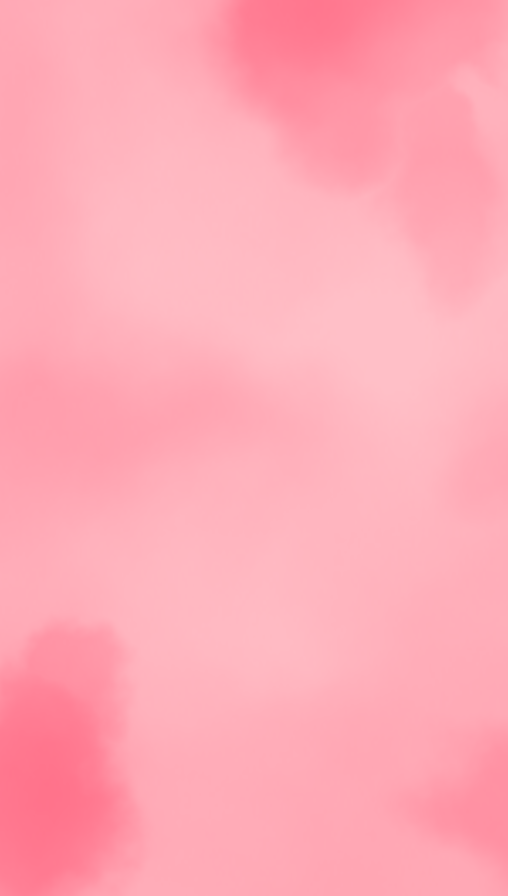
A WebGL 1 fragment shader for this background:

```glsl
precision highp float;
// Soft pink watercolor clouds with darker billows in the corners.

uniform vec2 u_resolution;

const vec3 PALE_PINK = vec3(1.0, 0.75, 0.78);
const vec3 DEEP_PINK = vec3(1.0, 0.43, 0.53);

float hash(vec2 cell) {
  return fract(sin(dot(cell, vec2(127.1, 311.7))) * 43758.5453);
}

float valueNoise(vec2 p) {
  vec2 cell = floor(p);
  vec2 f = fract(p);
  f = f * f * f * (f * (f * 6.0 - 15.0) + 10.0);
  float low = mix(hash(cell), hash(cell + vec2(1.0, 0.0)), f.x);
  float high = mix(hash(cell + vec2(0.0, 1.0)), hash(cell + 1.0), f.x);
  return mix(low, high, f.y);
}

// Fractal noise centered on zero
float fbm(vec2 p) {
  float sum = 0.0;
  float amplitude = 0.5;
  for (int i = 0; i < 5; i++) {
    sum += amplitude * (valueNoise(p) - 0.5);
    p = mat2(1.6, 1.2, -1.2, 1.6) * p + 17.3;
    amplitude *= 0.48;
  }
  return sum;
}

vec2 warp(vec2 p, float scale, float amount) {
  return p + amount * vec2(fbm(p * scale), fbm(p * scale + 41.7));
}

// Elliptical puff: half strength at its radius, softness 1 fades to the center
float puff(vec2 p, vec2 center, vec2 radius, float softness) {
  float d = length((p - center) / radius);
  return 1.0 - smoothstep(1.0 - softness, 1.0 + softness, d);
}

// Broad washes of tone behind the billows
float washes(vec2 p) {
  float tone = mix(0.27, 0.21, smoothstep(0.1, 0.8, p.y));
  tone += 0.17 * puff(p, vec2(0.12, 0.89), vec2(0.42, 0.17), 0.8);
  tone += 0.13 * puff(p, vec2(0.0, 1.45), vec2(0.10, 0.35), 1.0);
  tone += 0.13 * puff(p, vec2(1.03, 0.87), vec2(0.08, 0.09), 0.9);
  tone -= 0.15 * puff(p, vec2(0.46, 1.22), vec2(0.38, 0.26), 0.8);
  tone -= 0.15 * puff(p, vec2(0.44, 0.55), vec2(0.27, 0.20), 0.8);
  tone -= 0.13 * puff(p, vec2(0.85, 1.00), vec2(0.20, 0.28), 0.9);
  return tone;
}

// Darker billows with firmer, curling edges
float billows(vec2 p) {
  float top = 0.27 * puff(p, vec2(0.70, 1.77), vec2(0.29, 0.31), 0.25);
  top = max(top, 0.20 * puff(p, vec2(0.85, 1.39), vec2(0.14, 0.16), 0.4));
  top *= 1.0 - 0.9 * puff(p, vec2(0.97, 1.55), vec2(0.10, 0.06), 0.35);
  float left = 0.38 * puff(p, vec2(0.04, 0.18), vec2(0.20, 0.23), 0.28);
  left = max(left, 0.27 * puff(p, vec2(0.13, 0.40), vec2(0.13, 0.11), 0.3));
  float right = 0.29 * puff(p, vec2(1.02, 0.18), vec2(0.17, 0.14), 0.6);
  return top + left + right;
}

// Saturated hearts of the billows
float cores(vec2 p) {
  return 0.40 * puff(p, vec2(0.59, 1.79), vec2(0.19, 0.16), 1.0)
       + 0.29 * puff(p, vec2(0.03, 0.17), vec2(0.15, 0.18), 1.0);
}

void main() {
  vec2 p = gl_FragCoord.xy / u_resolution.x;
  vec2 drifting = warp(p, 2.6, 0.35);
  vec2 curling = warp(p, 5.0, 0.26);

  float tone = washes(drifting) + billows(curling) + cores(drifting);
  tone += 0.13 * fbm(drifting * vec2(3.0, 3.6) + 8.0);

  // Faint paper grain
  tone += 0.012 * (valueNoise(p * vec2(150.0, 90.0)) - 0.5);

  gl_FragColor = vec4(mix(PALE_PINK, DEEP_PINK, clamp(tone, 0.0, 1.0)), 1.0);
}
```
